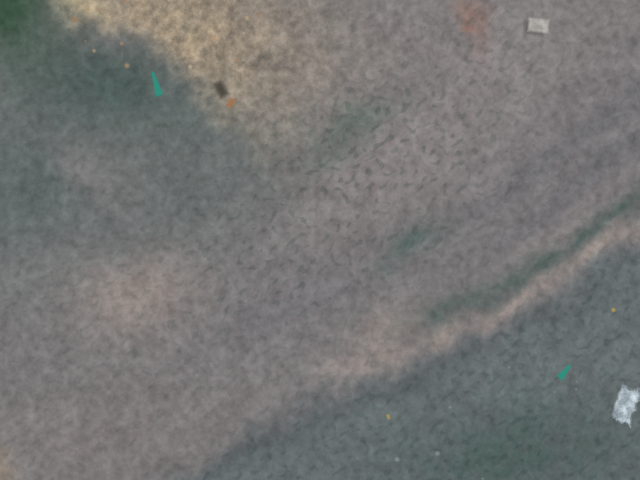
This texture is drawn by a Shadertoy shader. Its source:

```glsl
mat2 rotation(float a) {
    float c = cos(a), s = sin(a);
    return mat2(c, s, -s, c);
}

vec2 hash2(vec2 p) {
    vec3 q = fract(p.xyx * vec3(.1031, .1030, .0973));
    q += dot(q, q.yzx + 33.33);
    return fract((q.xx + q.yz) * q.zy);
}

float slope(vec2 cell, vec2 f, vec2 corner) {
    float a = 6.2832 * hash2(cell + corner + 57.).x;
    return dot(vec2(cos(a), sin(a)), f - corner);
}

float gradientNoise(vec2 p) {
    vec2 i = floor(p), f = fract(p), u = f * f * (3. - 2. * f);
    float low = mix(slope(i, f, vec2(0)), slope(i, f, vec2(1, 0)), u.x);
    float high = mix(slope(i, f, vec2(0, 1)), slope(i, f, vec2(1)), u.x);
    return mix(low, high, u.y);
}

float fbm(vec2 p) {
    float sum = 0., weight = .6;
    for (int i = 0; i < 5; i++) {
        sum += weight * gradientNoise(p);
        p = rotation(.6) * p * 2.03 + 7.1;
        weight *= .55;
    }
    return sum;
}

// Soft tilted ellipse; place holds center and radii.
float patchMask(vec2 p, vec4 place, float tilt) {
    vec2 q = rotation(-tilt) * (p - place.xy) / place.zw;
    return exp(-dot(q, q));
}

float band(float d, float center, float width) {
    float q = (d - center) / width;
    return exp(-q * q);
}

// Tilted box, narrowed upward by taper.
float boxMask(vec2 p, vec4 place, float tilt, float taper, float soft) {
    vec2 q = rotation(-tilt) * (p - place.xy);
    q.x /= 1. - taper * (.5 + .5 * clamp(q.y / place.w, -1., 1.));
    q = abs(q) - place.zw;
    return 1. - smoothstep(-soft, soft, max(q.x, q.y));
}

void paint(inout vec3 color, vec3 tone, float amount) {
    color = mix(color, tone, clamp(amount, 0., 1.));
}

void stain(inout vec3 color, vec3 tone, float amount, vec2 p, vec4 place, float tilt) {
    paint(color, tone, amount * patchMask(p, place, tilt));
}

// Height of the lower road edge.
float roadEdge(float x) {
    float t = x - .8;
    return .225 + .36 * t + .55 * t * t * t;
}

void mainImage(out vec4 fragColor, in vec2 fragCoord) {
    vec2 p = fragCoord / iResolution.y;
    float soft = 1.2 / iResolution.y + .001;
    float coarse = fbm(p * 6.), medium = fbm(p * 19. + 4.), fine = fbm(p * 55. + 9.);
    vec2 q = p + .06 * vec2(coarse, fbm(p * 6. + 31.)) + .025 * medium;
    float side = q.y - roadEdge(q.x), patchy = 1. + 1.6 * medium + coarse;
    vec3 moss = vec3(.305, .365, .35), grass = vec3(.37, .415, .41);
    vec3 dust = vec3(.57, .53, .51), pale = vec3(.535, .51, .51);

    // Dusty ground
    vec3 color = vec3(.485, .473, .475);
    stain(color, pale, .8, q, vec4(1.02, .8, .38, .26), .6);
    stain(color, pale, .7, q, vec4(.78, .62, .17, .09), .7);
    stain(color, vec3(.455, .45, .46), .7, q, vec4(.6, .37, .32, .07), .4);
    stain(color, grass, .85, q, vec4(.03, .62, .22, .2), .4);
    stain(color, grass, .5, q, vec4(.4, .6, .19, .13), .5);
    stain(color, pale, .6, q, vec4(.18, .65, .09, .05), -.5);
    stain(color, dust, .9, q, vec4(.29, .38, .12, .085), .2);
    stain(color, vec3(.5, .475, .47), .7, q, vec4(.22, .09, .24, .08), .3);

    // Wheel tracks
    float across = (rotation(-.66) * (q - vec2(1.15, .65))).y;
    float ruts = .6 + .25 * sin(across * 75. + 2. * coarse);
    stain(color, vec3(.42, .42, .435), ruts, q, vec4(1.22, .68, .36, .11), .7);
    stain(color, pale, .8, q, vec4(1.17, .51, .15, .045), .65);
    stain(color, moss, .5 * patchy, q, vec4(.86, .5, .08, .04), .6);
    stain(color, moss, .5 * patchy, q, vec4(.73, .72, .14, .04), .6);

    // Road edge and verge
    paint(color, moss, .65 * patchy * smoothstep(.75, .95, q.x) * band(side, .08, .032));
    paint(color, dust, .65 * patchy * smoothstep(.62, .8, q.x) * band(side, .03, .022));
    stain(color, dust, .7, q, vec4(.8, .305, .08, .035), .6);
    float verge = 1. - smoothstep(-.05, .02, side);
    paint(color, vec3(.395, .43, .435), .9 * verge);
    paint(color, vec3(.35, .37, .38), .5 * band(side, -.03, .025) * smoothstep(.3, .5, q.x));
    stain(color, vec3(.3, .365, .35), .75 * verge * patchy, q, vec4(1.1, .05, .27, .1), .1);

    // Shaded grass and sunlit corner
    stain(color, moss, .9, q, vec4(.22, .82, .26, .1), -.3);
    float reach = q.x - .1;
    float lit = smoothstep(-.04, .07, q.y - .97 + 1.65 * reach * abs(reach));
    lit *= smoothstep(.06, .16, q.x) * patchMask(q, vec4(.36, .94, .3, .2), -.3);
    paint(color, vec3(.655, .585, .49), .9 * lit * (.9 + .5 * medium));
    stain(color, vec3(.76, .69, .56), .7, q, vec4(.17, .99, .08, .03), -.3);
    stain(color, vec3(.22, .32, .25), .95, q, vec4(.02, .98, .09, .09), 0.);
    stain(color, vec3(.54, .43, .395), .8 * patchy, q, vec4(.98, .95, .03, .06), .3);
    stain(color, vec3(.6, .54, .47), .6, q, vec4(0, .02, .035, .05), 0.);

    // Grain, clods and tufts
    color *= 1. + .09 * coarse + .16 * medium + (.2 + .22 * lit) * fine;
    vec2 clodGrid = rotation(-.6) * p * vec2(62, 82) + medium;
    float clods = smoothstep(.08, .42, gradientNoise(clodGrid) + .25 * coarse);
    float tufts = .25 + .4 * patchMask(p, vec4(.75, .62, .45, .17), .6) + .2 * verge;
    paint(color, color * vec3(.76, .82, .81), clods * tufts);

    // Pebbles in the sunlit corner and on the verge
    for (int i = 0; i < 30; i++) {
        vec2 h = hash2(vec2(float(i) * 3.7, 11)), k = hash2(vec2(i, 83));
        bool sunny = i < 22;
        vec2 spot = sunny ? vec2(.14 + .42 * h.x, 1. - .16 * h.y * h.y) : vec2(.8 + .52 * h.x, .25 * h.y);
        vec3 tone = sunny ? mix(vec3(.67, .44, .28), vec3(.82, .77, .66), k.x) : vec3(.56, .6, .58);
        float d = length(p - spot) - .001 - .004 * k.y * k.y;
        paint(color, tone, .7 * (1. - smoothstep(-soft, soft, d)));
    }

    // Stones, shards and crumpled scrap
    vec3 teal = vec3(.2, .56, .49), yellow = vec3(.74, .62, .3);
    paint(color, vec3(.24, .23, .21), .75 * boxMask(p, vec4(.46, .815, .009, .016), .5, 0., .007));
    paint(color, vec3(.64, .43, .29), .85 * boxMask(p, vec4(.481, .786, .006, .009), -.4, 0., .004));
    paint(color, vec3(.34, .32, .32), .6 * boxMask(p, vec4(1.112, .942, .02, .014), -.1, 0., .006));
    paint(color, vec3(.66, .65, .63) + .2 * fine, boxMask(p, vec4(1.122, .947, .021, .014), -.1, 0., .004));
    paint(color, teal, boxMask(p, vec4(.325, .826, .008, .026), .28, .7, soft));
    paint(color, teal, boxMask(p, vec4(1.177, .226, .008, .018), -.65, .7, soft));
    vec2 crumple = p + .02 * vec2(medium, fine);
    paint(color, vec3(.66, .71, .74) + .4 * fine, boxMask(crumple, vec4(1.302, .155, .02, .036), -.25, 0., .005));
    paint(color, yellow, boxMask(p, vec4(.809, .132, .002, .004), .3, 0., soft));
    paint(color, yellow, boxMask(p, vec4(1.278, .354, .003, .003), .3, 0., soft));
    fragColor = vec4(color, 1);
}
```
